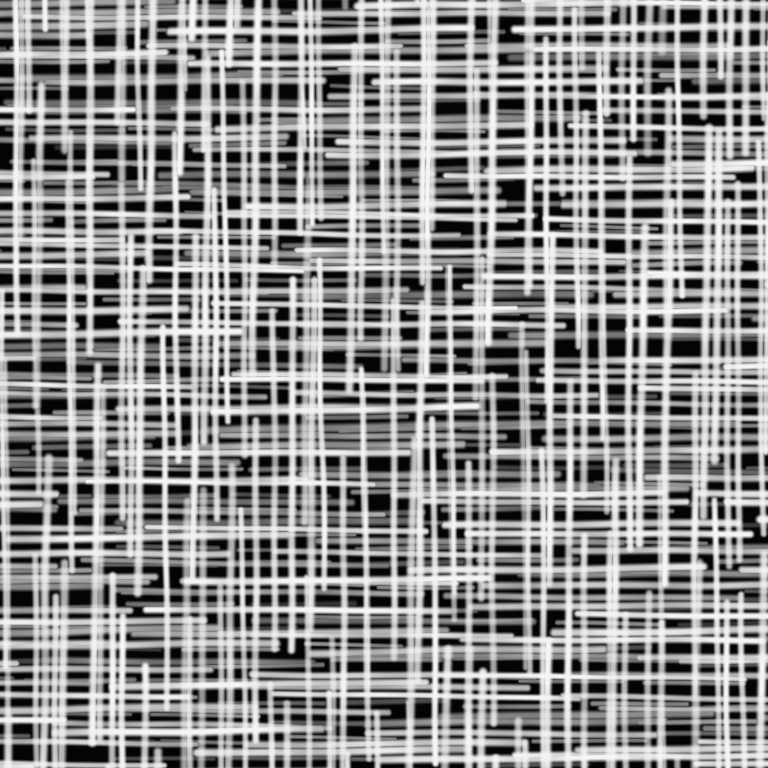
Give the GLSL for this texture, as a three.js fragment shader.

```glsl
// Loose open weave: soft white threads crossing over a black ground.
varying vec2 vUv;

const vec3 GROUND = vec3(0.015);
const vec3 THREAD = vec3(0.96);
const float THREAD_RADIUS = 0.0080; // half width including the soft edge
const float CORE = 0.15;            // part of the radius at full brightness
const float WOBBLE = 0.0035;        // sideways drift along a thread
const float TILT = 0.018;           // largest slope of a thread
const float ROW_JITTER = 0.75;      // scatter inside a row, in row heights
const float WEFT_ROWS = 36.0;       // horizontal threads per layer
const float WARP_ROWS = 27.0;       // vertical threads per layer
const float FIBRE_ROWS = 40.0;      // faint short horizontal streaks
const float WEFT_LENGTH = 0.42;
const float WARP_LENGTH = 0.52;
const float FIBRE_LENGTH = 0.16;

vec2 hash2(vec2 p) {
  vec3 q = fract(p.xyx * vec3(0.1031, 0.1030, 0.0973));
  q += dot(q, q.yzx + 33.33);
  return fract((q.xx + q.yz) * q.zy);
}

vec2 gradient(vec2 cell) {
  float angle = 6.28318 * hash2(cell + 17.0).x;
  return vec2(cos(angle), sin(angle));
}

// Gradient noise, roughly -0.7 to 0.7
float gradientNoise(vec2 p) {
  vec2 i = floor(p);
  vec2 f = p - i;
  vec2 u = f * f * f * (f * (f * 6.0 - 15.0) + 10.0);
  vec2 e = vec2(1.0, 0.0);
  float low = mix(dot(gradient(i), f), dot(gradient(i + e.xy), f - e.xy), u.x);
  float high = mix(dot(gradient(i + e.yx), f - e.yx),
                   dot(gradient(i + e.xx), f - e.xx), u.x);
  return mix(low, high, u.y);
}

// One layer of round-ended threads running along x
float threads(vec2 p, float rows, float span, vec2 brightness, float radius, float seed) {
  float light = 0.0;
  float baseRow = floor(p.y * rows);
  for (int k = -1; k <= 1; k++) {
    float row = baseRow + float(k);
    float along = p.x / span + hash2(vec2(row, seed)).x * 7.0;
    float segment = floor(along);
    vec2 id = vec2(row + seed * 3.7, segment + seed * 11.3);
    vec2 place = hash2(id);
    vec2 look = hash2(id + 41.7);

    // Centre line: scattered, tilted and gently bent
    float s = (along - segment - 0.5) * span;
    float centre = (row + 0.5 + (place.x - 0.5) * ROW_JITTER) / rows;
    centre += (place.y - 0.5) * 2.0 * TILT * s;
    centre += WOBBLE * gradientNoise(vec2(p.x * 6.0, row * 1.73 + seed * 5.1));

    // Soft capsule with its own length, width and brightness
    float halfLength = span * mix(0.40, 0.50, look.y) - radius * 0.6;
    float d = length(vec2(max(abs(s) - halfLength, 0.0), p.y - centre));
    float r = radius * mix(0.75, 1.1, place.y);
    float body = 1.0 - smoothstep(r * CORE, r, d);
    float fade = 0.95 + 0.35 * gradientNoise(vec2(p.x * 11.0, row * 2.37 + seed));
    float level = mix(brightness.x, brightness.y, sqrt(look.x));
    light = max(light, body * min(level * fade, 1.0));
  }
  return light;
}

void main() {
  vec2 across = vUv;
  vec2 upward = vUv.yx;
  float weft = 0.0;
  float warp = 0.0;

  // Two overlapping layers in each direction
  for (int layer = 0; layer < 2; layer++) {
    float seed = float(layer) + 1.0;
    vec2 shift = vec2(0.0, 0.37 * float(layer) / WEFT_ROWS);
    weft = max(weft, threads(across + shift, WEFT_ROWS, WEFT_LENGTH,
                             vec2(0.35, 1.0), THREAD_RADIUS, seed));
    warp = max(warp, threads(upward + shift, WARP_ROWS, WARP_LENGTH,
                             vec2(0.60, 1.0), THREAD_RADIUS, seed + 4.0));
  }

  // Faint grey fibres between the horizontal threads
  weft = max(weft, threads(across, FIBRE_ROWS, FIBRE_LENGTH,
                           vec2(0.20, 0.60), THREAD_RADIUS * 0.7, 9.0));

  // Crossings brighten without clipping
  float light = 1.0 - (1.0 - weft) * (1.0 - warp);
  gl_FragColor = vec4(mix(GROUND, THREAD, light), 1.0);
}
```
